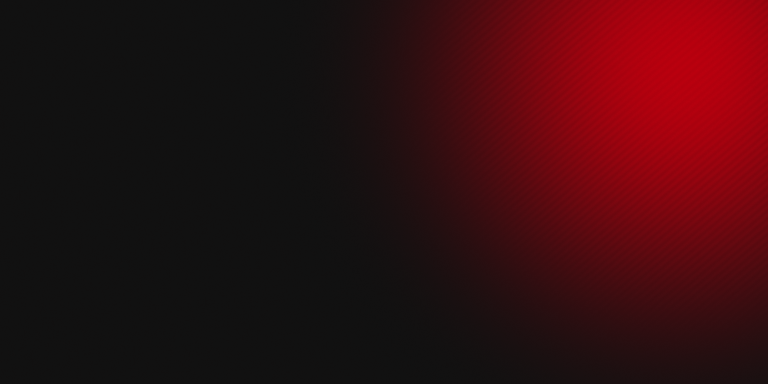
Reproduce this background procedurally as a Shadertoy shader.

```glsl
// A soft crimson spotlight in the upper right of a near-black backdrop.
// A compact radial falloff blends the two colours; fine diagonal pinstripes
// darken the lit area, and a tiny dither hides banding in the dark tail.

const vec3  BACKDROP      = vec3(0.067, 0.066, 0.066);
const vec3  CRIMSON       = vec3(0.720, 0.000, 0.055);
const vec2  GLOW_CENTER   = vec2(1.784, 0.830); // in canvas heights
const float GLOW_RADIUS   = 1.15;
const float GLOW_FALLOFF  = 3.75;
const vec2  STRIPE_NORMAL = vec2(0.643, -0.766);
const float STRIPE_PERIOD = 0.0156;
const float STRIPE_DEPTH  = 0.07;
const float DITHER        = 1.0 / 255.0;
const float TAU           = 6.28318;

float hash(vec2 p) {
    vec3 q = fract(vec3(p.xyx) * 0.1031);
    q += dot(q, q.yzx + 33.33);
    return fract((q.x + q.y) * q.z);
}

// Smooth bell that reaches exactly zero at GLOW_RADIUS
float glow(vec2 p) {
    float r = length(p - GLOW_CENTER) / GLOW_RADIUS;
    return pow(max(1.0 - r * r, 0.0), GLOW_FALLOFF);
}

// Sine pinstripes, faded out when too fine for the pixel grid
float stripes(vec2 p, float pixel) {
    float wave = 0.5 + 0.5 * sin(TAU * dot(p, STRIPE_NORMAL) / STRIPE_PERIOD);
    float visible = smoothstep(2.0, 3.5, STRIPE_PERIOD / pixel);
    return mix(0.5, wave, visible);
}

void mainImage(out vec4 fragColor, in vec2 fragCoord) {
    float pixel = 1.0 / iResolution.y;
    vec2 p = fragCoord * pixel;
    // Keep the glow anchored to the right edge on other aspect ratios
    p.x += 2.0 - iResolution.x * pixel;

    // Spotlight over the backdrop
    float light = glow(p);
    vec3 color = mix(BACKDROP, CRIMSON, light);

    // Stripes show only where lit, and soften at the hottest spot
    float strength = STRIPE_DEPTH * smoothstep(0.05, 0.45, light)
                   * (1.0 - 0.6 * smoothstep(0.75, 1.0, light));
    color *= 1.0 + strength * (0.5 - stripes(p, pixel));

    color += (hash(fragCoord) - 0.5) * DITHER;
    fragColor = vec4(color, 1.0);
}
```
